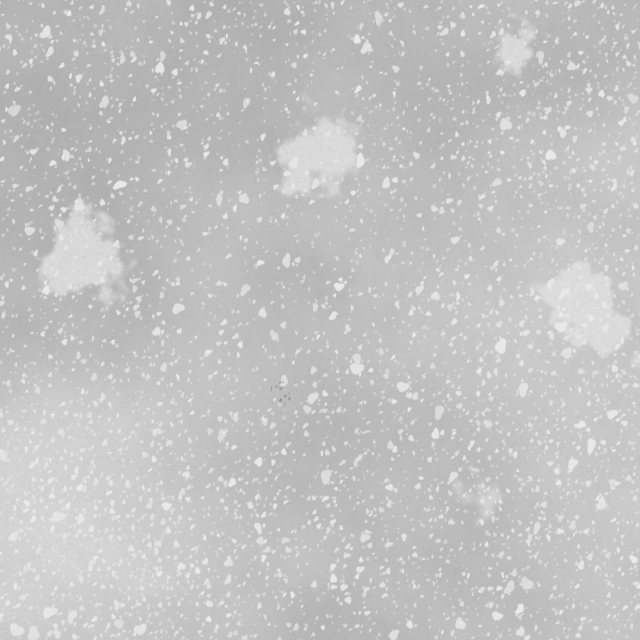
This texture is drawn by a WebGL 1 fragment shader. Its source:

```glsl
precision highp float;
uniform vec2 u_resolution;

const vec3 DARK_GREY = vec3(0.645);
const vec3 LIGHT_GREY = vec3(0.835);
const vec3 FLECK_WHITE = vec3(0.915);
const vec3 PATCH_WHITE = vec3(0.875);
const vec3 PIT_GREY = vec3(0.42);

const float DUST_CELLS = 105.0;
const float FLECK_CELLS = 66.0;
const float BLOB_CELLS = 30.0;
const float PATCH_CELLS = 3.0;
const float PIT_CELLS = 150.0;
const float FLECK_EDGE = 0.0019;
const float PATCH_EDGE = 0.010;
const float GRAIN_CELLS = 300.0;
const float GRAIN = 0.018;
const float LEAN = 1.2;          // main fleck direction in radians
const float LEAN_SPREAD = 1.5;
const vec2 PIT_CLUSTER = vec2(0.44, 0.39);
const float PIT_CLUSTER_RADIUS = 0.030;
const mat2 TURN = mat2(0.8, 0.6, -0.6, 0.8);

float hash(vec2 p) {
  vec3 q = fract(vec3(p.xyx) * 0.1031);
  q += dot(q, q.yzx + 33.33);
  return fract((q.x + q.y) * q.z);
}

vec2 hash2(vec2 p) {
  return vec2(hash(p + 17.3), hash(p + 71.9));
}

// Layered, turned sines in about -1..1
float waves(vec2 p) {
  float sum = 0.0;
  float amp = 0.5;
  for (int i = 0; i < 4; i++) {
    p = TURN * p * 1.8 + 2.7;
    sum += amp * sin(p.x + 1.2 * sin(p.y));
    amp *= 0.6;
  }
  return sum;
}

// Smooth value grain in -0.5..0.5
float grain(vec2 p) {
  vec2 id = floor(p);
  vec2 f = smoothstep(0.0, 1.0, p - id);
  vec2 e = vec2(1.0, 0.0);
  float low = mix(hash(id), hash(id + e), f.x);
  float high = mix(hash(id + e.yx), hash(id + e.xx), f.x);
  return mix(low, high, f.y) - 0.5;
}

// Jittered cells holding irregular, leaning ovals
float flecks(vec2 p, float cells, float fill, float size, float seed) {
  vec2 base = floor(p * cells);
  float edge = max(FLECK_EDGE, 1.0 / u_resolution.y) * cells;
  float cover = 0.0;
  for (int y = -1; y <= 1; y++) {
    for (int x = -1; x <= 1; x++) {
      vec2 id = base + vec2(x, y);
      vec2 key = id + seed;
      vec2 d = p * cells - id - 0.1 - 0.8 * hash2(key);
      float angle = LEAN + LEAN_SPREAD * (hash(key + 5.1) - 0.5);
      float c = cos(angle);
      float s = sin(angle);
      d = vec2(c * d.x + s * d.y, c * d.y - s * d.x);
      d.y *= mix(1.05, 1.7, hash(key + 9.7));
      float turn = atan(d.y, d.x);
      float phase = 6.283 * hash(key + 13.9);
      float wobble = 1.0 + 0.16 * sin(2.0 * turn + phase) + 0.14 * sin(3.0 * turn - phase);
      float grade = hash(key + 23.5);
      float radius = size * mix(0.6, 1.3, grade * grade) * wobble;
      float shape = 1.0 - smoothstep(-edge, edge, length(d) - radius);
      float present = step(hash(key + 31.3), fill);
      cover = max(cover, shape * present * mix(0.65, 1.0, hash(key + 43.7)));
    }
  }
  return cover;
}

// A few large ragged patches, some bright and some faint
float patches(vec2 p) {
  vec2 ragged = p + 0.030 * vec2(waves(p * 19.0), waves(p * 19.0 + 40.0));
  ragged += 0.007 * vec2(waves(p * 75.0), waves(p * 75.0 + 20.0));
  vec2 base = floor(p * PATCH_CELLS);
  float cover = 0.0;
  for (int y = -1; y <= 1; y++) {
    for (int x = -1; x <= 1; x++) {
      vec2 id = base + vec2(x, y);
      vec2 key = id + 207.0;
      vec2 d = ragged - (id + 0.15 + 0.7 * hash2(key)) / PATCH_CELLS;
      d = TURN * d * vec2(1.0, mix(0.7, 1.6, hash(key + 3.3)));
      float radius = mix(0.026, 0.072, hash(key + 8.8));
      float strength = mix(0.15, 0.85, smoothstep(0.45, 0.7, hash(key + 12.4)));
      float edge = mix(0.03, PATCH_EDGE, strength);
      cover = max(cover, strength * (1.0 - smoothstep(-edge, edge, length(d) - radius)));
    }
  }
  return cover;
}

void main() {
  vec2 p = gl_FragCoord.xy / u_resolution.y;

  // Misty ground, lighter at the right and the lower left
  float corner = 1.0 - smoothstep(0.05, 0.6, length(p - vec2(0.05, 0.1)));
  float side = smoothstep(0.35, 1.0, p.x) * (1.0 - 0.5 * smoothstep(0.7, 1.0, p.y));
  float mist = 0.30 + 0.5 * corner + 0.5 * side + 0.20 * waves(p * 2.2) + 0.10 * waves(p * 9.0);
  vec3 color = mix(DARK_GREY, LIGHT_GREY, clamp(mist, 0.0, 1.0));
  color += GRAIN * grain(p * GRAIN_CELLS);

  // Patches with fine pits
  float pits = flecks(p, PIT_CELLS, 0.35, 0.27, 311.0);
  color = mix(color, PATCH_WHITE, patches(p) * (1.0 - 0.35 * pits));

  // Flecks in three sizes, denser where the ground is misty
  float density = clamp(0.75 + 0.5 * corner + 0.3 * side + 0.25 * waves(p * 3.0 + 9.0), 0.4, 1.4);
  float dust = 0.7 * flecks(p, DUST_CELLS, 0.28 * density, 0.27, 11.0);
  float small = flecks(p, FLECK_CELLS, 0.42 * density, 0.27, 53.0);
  float blobs = flecks(p, BLOB_CELLS, 0.22 * density, 0.25, 97.0);
  color = mix(color, FLECK_WHITE, max(dust, max(small, blobs)));

  // One small cluster of dark pits
  float cluster = 1.0 - smoothstep(0.4, 1.0, length(p - PIT_CLUSTER) / PIT_CLUSTER_RADIUS);
  color = mix(color, PIT_GREY, 0.8 * cluster * pits);

  gl_FragColor = vec4(color, 1.0);
}
```
